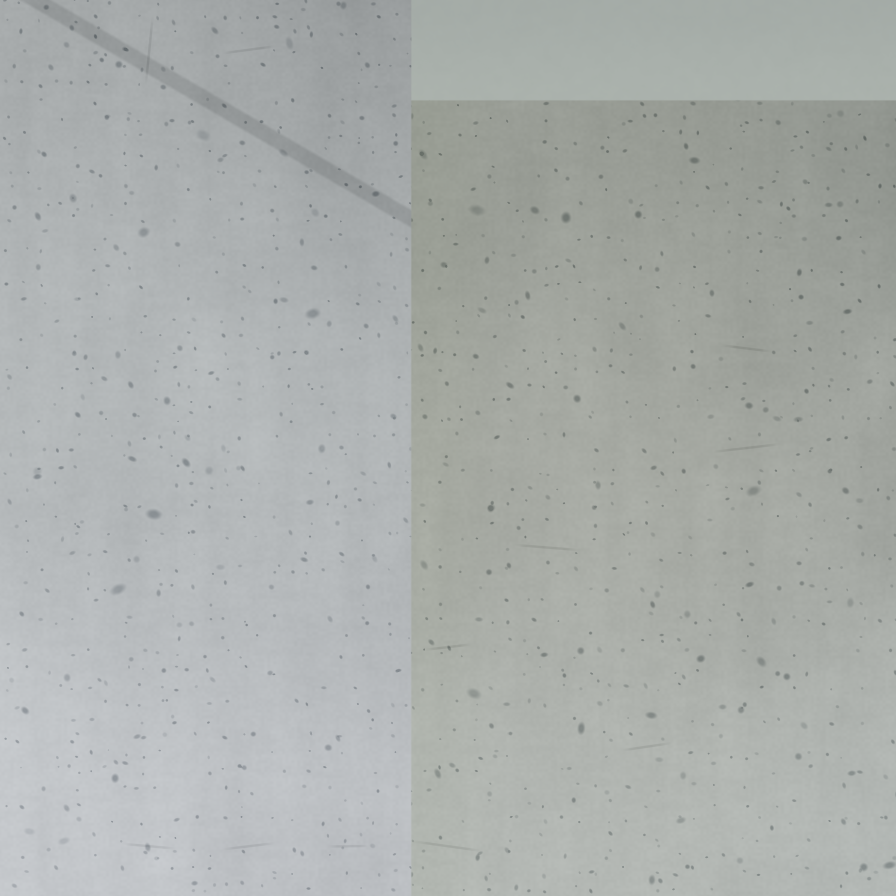
This texture is drawn by a Shadertoy shader. Its source:

```glsl
float hash(vec2 p) {
    vec3 q = fract(vec3(p.xyx) * 0.1031);
    q += dot(q, q.yzx + 33.33);
    return fract((q.x + q.y) * q.z);
}

float valueNoise(vec2 p) {
    vec2 cell = floor(p);
    vec2 f = fract(p);
    f = f * f * (3.0 - 2.0 * f);
    float low = mix(hash(cell), hash(cell + vec2(1, 0)), f.x);
    float high = mix(hash(cell + vec2(0, 1)), hash(cell + vec2(1, 1)), f.x);
    return mix(low, high, f.y);
}

// Centred fractal noise, about -0.5 to 0.5
float fbm(vec2 p) {
    float sum = 0.0;
    float amplitude = 0.5;
    for (int i = 0; i < 5; i++) {
        sum += amplitude * (valueNoise(p) - 0.5);
        p = mat2(1.6, 1.2, -1.2, 1.6) * p + 17.3;
        amplitude *= 0.55;
    }
    return sum;
}

float segmentDistance(vec2 p, vec2 a, vec2 b) {
    vec2 ab = b - a;
    return length(p - a - ab * clamp(dot(p - a, ab) / dot(ab, ab), 0.0, 1.0));
}

// One slanted oval pit at a random place in some of the cells
float pitLayer(vec2 uv, float cells, float radius, float density, float seed) {
    vec2 p = uv * cells;
    vec2 id = floor(p) + seed;
    vec2 centre = 0.25 + 0.5 * vec2(hash(id + 3.1), hash(id + 8.7));
    vec2 d = (fract(p) - centre) / cells;
    float angle = 2.2 * (hash(id + 14.2) - 0.8);
    d = mat2(cos(angle), -sin(angle), sin(angle), cos(angle)) * d;
    d.x *= mix(0.55, 1.0, hash(id + 21.5));
    float size = radius * mix(0.5, 1.0, hash(id + 27.9));
    float mask = 1.0 - smoothstep(size * 0.35, size * 1.3, length(d));
    return mask * step(hash(id + 35.4), density) * mix(0.35, 1.0, hash(id + 41.6));
}

float pits(vec2 uv, float seed) {
    float total = 0.0;
    float cells = 10.0;
    float radius = 0.0058;
    for (int i = 0; i < 4; i++) {
        total += pitLayer(uv, cells, radius, 0.36, seed + 53.0 * float(i));
        cells *= 1.75;
        radius *= 0.72;
    }
    return min(total, 1.0);
}

// Sparse hairline marks, horizontal or vertical
float scratches(vec2 uv, float cells, float seed) {
    vec2 p = uv * cells;
    vec2 id = floor(p) + seed;
    vec2 d = (fract(p) - 0.5) / cells;
    d = hash(id + 5.3) < 0.6 ? d : d.yx;
    d.y += d.x * 0.3 * (hash(id + 9.4) - 0.5);
    float reach = 0.4 / cells * mix(0.5, 1.0, hash(id + 2.6));
    float line = 1.0 - smoothstep(0.0005, 0.0022, abs(d.y));
    float ends = 1.0 - smoothstep(reach * 0.4, reach, abs(d.x));
    return line * ends * step(hash(id + 16.8), 0.13);
}

// Clouds, vertical formwork streaks and fine grain
float concreteTone(vec2 uv, float seed) {
    float clouds = fbm(uv * 7.0 + seed) * 0.050;
    float streaks = fbm(uv * vec2(38.0, 5.0) + seed) * 0.034;
    float weave = fbm(uv * vec2(30.0, 110.0) + seed) * 0.020;
    float grain = (valueNoise(uv * 300.0 + seed) - 0.5) * 0.016;
    return clouds + streaks + weave + grain;
}

vec3 leftWall(vec2 uv, float blur) {
    vec3 color = mix(vec3(0.755, 0.768, 0.782), vec3(0.708, 0.725, 0.730), smoothstep(0.0, 0.6, uv.y));
    color = mix(color, vec3(0.650, 0.666, 0.669), smoothstep(0.55, 1.05, uv.y));
    float corner = smoothstep(0.12, 0.46, uv.x);
    color -= corner * mix(0.022, 0.050, smoothstep(0.5, 1.0, uv.y));
    // Slanted shadow strip
    float strip = segmentDistance(uv, vec2(-0.046, 1.05), vec2(0.548, 0.704));
    color -= 0.068 * (1.0 - smoothstep(0.0075 - blur, 0.0095 + blur, strip));
    return color;
}

vec3 rightWall(vec2 uv) {
    vec3 color = mix(vec3(0.713, 0.730, 0.714), vec3(0.651, 0.664, 0.637), smoothstep(0.0, 0.52, uv.y));
    color = mix(color, vec3(0.602, 0.618, 0.589), smoothstep(0.42, 0.90, uv.y));
    color -= vec3(0.016, 0.014, 0.010) * smoothstep(0.72, 1.0, uv.x);
    color -= vec3(0.010, 0.008, 0.016) * (1.0 - smoothstep(0.46, 0.58, uv.x));
    return color;
}

vec3 weather(vec3 color, vec2 uv, float seed) {
    color += concreteTone(uv, seed);
    color -= vec3(0.19, 0.18, 0.17) * pits(uv, seed);
    return color - 0.055 * scratches(uv, 9.0, seed);
}

void mainImage(out vec4 fragColor, in vec2 fragCoord) {
    vec2 uv = fragCoord / iResolution.xy;
    float blur = max(0.0012, 0.75 / iResolution.y);
    vec3 left = weather(leftWall(uv, blur), uv, 11.0);
    vec3 right = weather(rightWall(uv), uv, 67.0);

    // Smooth panel above the right wall
    vec3 panel = mix(vec3(0.668, 0.696, 0.675), vec3(0.645, 0.673, 0.655), smoothstep(0.89, 1.0, uv.y));
    panel += fbm(uv * 90.0) * 0.012;
    right = mix(right, panel, smoothstep(-blur, blur, uv.y - 0.888));

    vec3 color = mix(left, right, smoothstep(-blur, blur, uv.x - 0.459));
    fragColor = vec4(clamp(color, 0.0, 1.0), 1.0);
}
```
